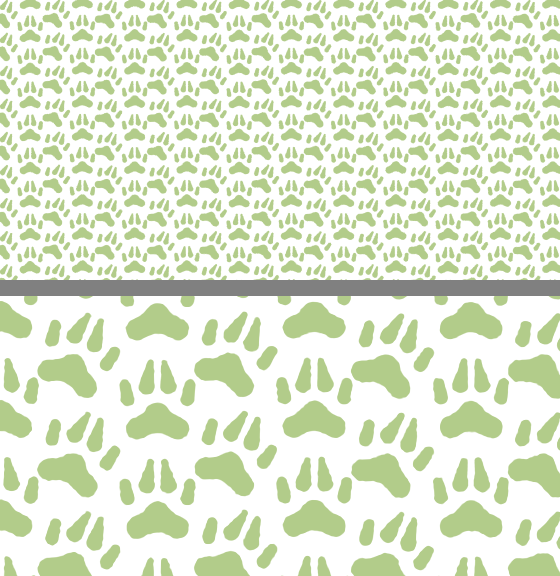
Top, the full canvas; bottom, a detail of the centre.
Write a Shadertoy shader that draws this pattern.

```glsl
const vec3 PAPER = vec3(1.0);
const vec3 GREEN = vec3(0.70, 0.80, 0.54);
const float CANVAS_HEIGHT = 576.0;        // design units from bottom to top
const vec2 PITCH = vec2(53.75, 68.0);     // column and row spacing
const vec2 FIRST_PAD = vec2(62.0, 27.0);  // pad centre of the first upright paw
const vec2 TILTED_SHIFT = vec2(-6.0, 33.0);
const float TILT = 0.42;
const float COLUMN_CYCLE = 8.0;           // columns before the offsets recur
const float COLUMN_JITTER = 2.0;
const float EDGE_WEAR = 0.9;
const float WEAR_SCALE = 0.4;

float hash(vec2 p) {
    return fract(sin(dot(p, vec2(127.1, 311.7))) * 43758.5453);
}

float valueNoise(vec2 p) {
    vec2 i = floor(p), f = fract(p);
    f = f * f * (3.0 - 2.0 * f);
    float low = mix(hash(i), hash(i + vec2(1, 0)), f.x);
    float high = mix(hash(i + vec2(0, 1)), hash(i + vec2(1, 1)), f.x);
    return mix(low, high, f.y);
}

float smoothMin(float a, float b, float k) {
    float h = max(k - abs(a - b), 0.0) / k;
    return min(a, b) - h * h * k * 0.25;
}

// Capsule whose radius changes from ra at a to rb at b
float taperedCapsule(vec2 p, vec2 a, vec2 b, float ra, float rb) {
    vec2 ab = b - a;
    float h = clamp(dot(p - a, ab) / dot(ab, ab), 0.0, 1.0);
    return length(p - a - ab * h) - mix(ra, rb, h);
}

float pawDistance(vec2 p) {
    vec2 m = vec2(abs(p.x), p.y);

    // Three-lobed pad
    float left = taperedCapsule(p, vec2(0, 2), vec2(-14, -5), 7.5, 7.5);
    float right = taperedCapsule(p, vec2(0, 2), vec2(14, -5), 7.5, 7.5);
    float pad = smoothMin(left, right, 6.0);
    pad = smoothMin(pad, length(p - vec2(0, 5.5)) - 7.0, 4.0);

    // Pointed inner toes and rounder outer toes
    float inner = taperedCapsule(m, vec2(7.5, 24), vec2(4.8, 40), 5.5, 2.2);
    float outer = taperedCapsule(m, vec2(20.5, 15), vec2(22.3, 25), 4.6, 3.7);
    return min(pad, min(inner, outer));
}

vec2 rotate(vec2 p, float angle) {
    float c = cos(angle), s = sin(angle);
    return vec2(c * p.x - s * p.y, s * p.x + c * p.y);
}

// Distance to the nearest paw of one column
float columnDistance(vec2 p, float column) {
    float tilted = mod(column, 2.0);
    vec2 pad = FIRST_PAD + vec2(column * PITCH.x, 0.0) + tilted * TILTED_SHIFT;
    pad.y += COLUMN_JITTER * (hash(vec2(mod(column, COLUMN_CYCLE), 3.0)) - 0.5);
    vec2 q = p - pad;
    q.y -= PITCH.y * round((q.y - 13.0) / PITCH.y);
    return pawDistance(rotate(q, tilted * TILT));
}

void mainImage(out vec4 fragColor, in vec2 fragCoord) {
    float pixel = CANVAS_HEIGHT / iResolution.y;
    vec2 p = fragCoord * pixel;

    float nearest = round((p.x - FIRST_PAD.x) / PITCH.x);
    float d = 1e3;
    for (int i = -1; i <= 1; i++) {
        d = min(d, columnDistance(p, nearest + float(i)));
    }

    // Slightly ragged outline
    d += EDGE_WEAR * (valueNoise(p * WEAR_SCALE) - 0.5);

    float ink = 1.0 - smoothstep(-0.7 * pixel, 0.7 * pixel, d);
    fragColor = vec4(mix(PAPER, GREEN, ink), 1.0);
}
```
